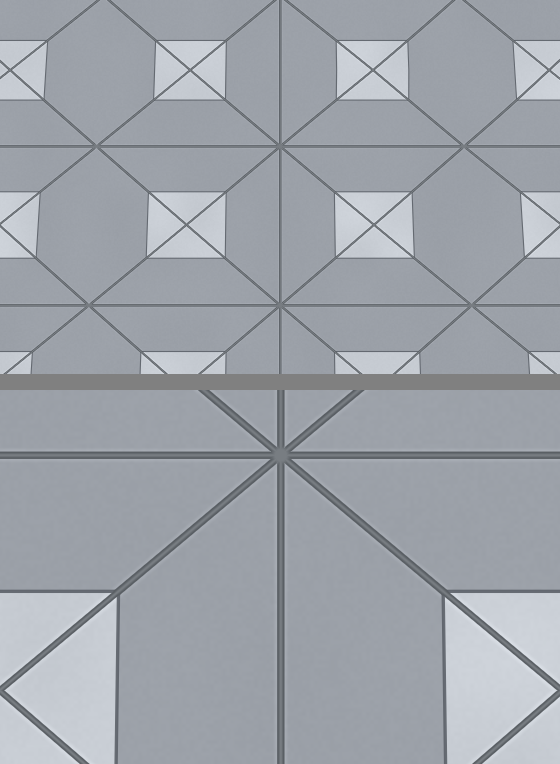
Top: the whole. Bottom: its middle third, enlarged.
Reproduce this pattern procedurally as a Shadertoy shader.

```glsl
// Grey paving of rectangular cells, each crossed by two diagonals and holding
// a pale square. A mild perspective maps the canvas to cell coordinates, and
// distances to the joints give dark grooves with a lighter core and a soft rim.

float hash(vec2 p) {
    p = fract(p * vec2(0.1031, 0.1137));
    p += dot(p, p.yx + 33.33);
    return fract((p.x + p.y) * p.x * 7.31);
}

float valueNoise(vec2 p) {
    vec2 i = floor(p), f = fract(p);
    f = f * f * (3.0 - 2.0 * f);
    return mix(mix(hash(i), hash(i + vec2(1, 0)), f.x),
               mix(hash(i + vec2(0, 1)), hash(i + vec2(1, 1)), f.x), f.y);
}

// Pixel coverage of a band of the given half width
float coverage(float dist, float halfWidth, float pixel) {
    return clamp(0.5 + (halfWidth - dist) / pixel, 0.0, 1.0);
}

void mainImage(out vec4 fragColor, in vec2 fragCoord) {
    float pixel = 1.0 / iResolution.x;
    vec2 p = fragCoord * pixel;

    // Perspective: cells widen and deepen towards the bottom
    float down = 0.4064 - p.y;
    float depth = 0.2762 + 0.0271 * down;
    vec2 cellSize = vec2(0.3281 + 0.0482 * down, depth * depth / 0.2762);
    vec2 uv = vec2((p.x - 0.5005) / cellSize.x, down / depth);

    // Slight misalignment of the upper right cells
    uv.x -= 0.016 * sin(2.4 * max(uv.x, 0.0)) * clamp(-2.0 * uv.y, 0.0, 1.0);

    vec2 cell = floor(uv);
    vec2 q = abs(uv - cell - 0.5);

    // Joints: diagonals, every row, and every second column
    float diagonal = abs(q.x - q.y) / length(1.0 / cellSize);
    float row = (0.5 - q.y) * cellSize.y;
    float column = abs(uv.x - 2.0 * round(uv.x * 0.5)) * cellSize.x;
    float joint = min(diagonal, min(row, column));
    float node = length((0.5 - q) * cellSize);

    // The pale square grows a little from row to row
    vec2 edge = (q - 0.209 - 0.011 * cell.y) * cellSize;
    float square = max(edge.x, edge.y);
    float inside = coverage(square, 0.0, pixel);

    // Surfaces with faint mottling and grain
    float mottle = valueNoise(p * 14.0) - 0.5;
    float grain = valueNoise(p * 420.0) - 0.5;
    vec3 tile = vec3(0.61, 0.63, 0.66);
    vec3 pale = vec3(0.785, 0.805, 0.832) + 0.03 * mottle;
    vec3 color = mix(tile, pale, inside) + 0.012 * mottle + 0.012 * grain;

    // Soft bright rim beside the joints
    color += 0.045 * smoothstep(0.0050, 0.0022, joint);

    // Thin outline of the square
    color = mix(color, vec3(0.36, 0.38, 0.41), 0.9 * coverage(abs(square), 0.0010, pixel));

    // Grooves: dark walls, lighter core, filled where they meet
    float halfWidth = mix(0.0022, 0.0019, inside);
    float core = 1.0 - smoothstep(0.0, 0.8 * halfWidth, joint);
    core = max(core, 1.0 - smoothstep(0.003, 0.007, node));
    vec3 groove = mix(vec3(0.35, 0.37, 0.39), vec3(0.47, 0.49, 0.51), core);
    color = mix(color, groove, coverage(joint, halfWidth, pixel));

    fragColor = vec4(color, 1.0);
}
```
